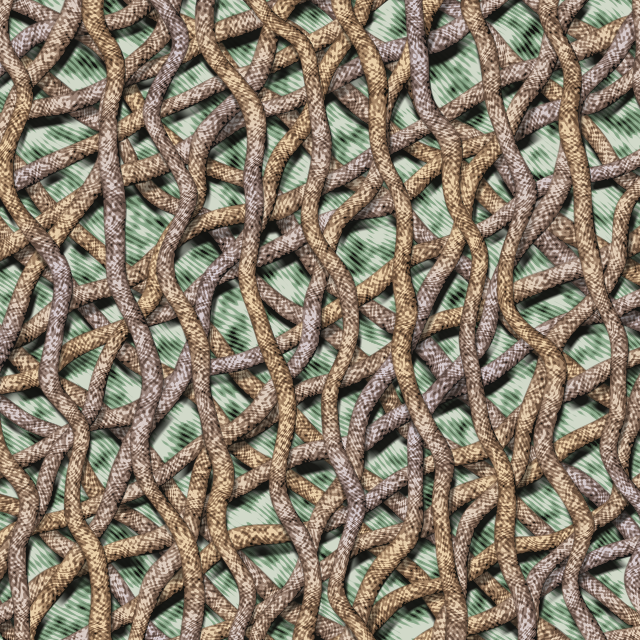
A three.js fragment shader for this pattern:

```glsl
varying vec2 vUv;

const float HALF_WIDTH = 0.0148;
const float EDGE_SOFT = 0.0016;
const float JITTER = 0.50;
const float WANDER_RATE = 5.5;
const float BEAD_RATE = 780.0;
const float BEAD_DEPTH = 0.24;
const float GRAIN_DEPTH = 0.46;
const float VEIN_RATE = 860.0;
const float VEIN_DEPTH = 0.17;
const float SHADOW_ON_FLOOR = 0.97;
const float SHADOW_ON_BARK = 0.50;
const vec2 SHADOW_SHIFT = vec2(-0.004, 0.016);
const vec2 LIGHT_DIR = vec2(-0.55, 0.83);

const vec3 INK = vec3(0.07, 0.07, 0.06);
const vec3 UMBER = vec3(0.39, 0.31, 0.25);
const vec3 TAN = vec3(0.61, 0.52, 0.44);
const vec3 CREAM = vec3(0.87, 0.82, 0.74);
const vec3 MOSS = vec3(0.31, 0.40, 0.30);
const vec3 SAGE = vec3(0.53, 0.65, 0.53);
const vec3 MIST = vec3(0.82, 0.85, 0.79);
const vec3 OCHRE_TINT = vec3(1.05, 0.99, 0.89);
const vec3 MAUVE_TINT = vec3(0.96, 0.97, 1.10);

float hash1(float n) {
  return fract(sin(n * 91.345) * 4375.85);
}

vec2 gradientAt(vec2 cell) {
  float a = 6.2832 * fract(sin(dot(cell, vec2(127.1, 311.7))) * 4375.85);
  return vec2(cos(a), sin(a));
}

float gradientNoise(vec2 p) {
  vec2 i = floor(p);
  vec2 f = p - i;
  vec2 w = f * f * f * (f * (f * 6.0 - 15.0) + 10.0);
  vec2 e = vec2(1.0, 0.0);
  float low = mix(dot(gradientAt(i), f), dot(gradientAt(i + e.xy), f - e.xy), w.x);
  float high = mix(dot(gradientAt(i + e.yx), f - e.yx), dot(gradientAt(i + e.xx), f - e.xx), w.x);
  return 1.4 * mix(low, high, w.y);
}

// Nearest wandering strand: signed offset, position along it, strand key.
vec3 nearestStrand(vec2 p, vec2 dir, float spacing, float wander, float seed) {
  float along = dot(p, dir);
  float across = dot(p, vec2(-dir.y, dir.x));
  float base = floor(across / spacing);
  vec3 best = vec3(1.0, along, 0.0);
  for (int k = -1; k <= 1; k++) {
    float id = base + float(k);
    float key = id * 7.37 + seed;
    float center = (id + 0.5 + JITTER * (hash1(key) - 0.5)) * spacing;
    center += wander * gradientNoise(vec2(along * WANDER_RATE + seed, key));
    float offset = across - center;
    if (abs(offset) < abs(best.x)) best = vec3(offset, along, key);
  }
  return best;
}

// Leafy floor with fine veins.
vec3 floorColor(vec2 p) {
  float patches = gradientNoise(p * vec2(26.0, 34.0)) + 0.5 * gradientNoise(p * 70.0 + 9.0);
  float bend = gradientNoise(p * 9.0 + 31.0);
  float veins = sin(dot(p, vec2(0.6, 0.8)) * VEIN_RATE + 14.0 * bend);
  float tone = 0.62 + 0.62 * patches + VEIN_DEPTH * veins;
  vec3 color = mix(INK, MOSS, smoothstep(0.0, 0.22, tone));
  color = mix(color, SAGE, smoothstep(0.25, 0.48, tone));
  return mix(color, MIST, smoothstep(0.54, 0.82, tone));
}

// Rounded, speckled bark.
vec3 barkColor(vec2 p, vec3 strand, vec2 dir) {
  float u = clamp(strand.x / HALF_WIDTH, -1.0, 1.0);
  float dome = sqrt(1.0 - u * u);
  float sideLight = u * dot(vec2(-dir.y, dir.x), LIGHT_DIR);
  float drift = gradientNoise(p * 32.0 + strand.z);
  float beads = sin(strand.y * BEAD_RATE + 9.0 * drift) * sin(strand.x * BEAD_RATE + 5.0 * drift);
  float grain = gradientNoise(p * 165.0);
  float tone = 0.02 + 0.60 * dome + 0.24 * sideLight + 0.24 * drift;
  tone += dome * (BEAD_DEPTH * beads + GRAIN_DEPTH * grain);
  vec3 color = mix(INK, UMBER, smoothstep(-0.05, 0.20, tone));
  color = mix(color, TAN, smoothstep(0.30, 0.52, tone));
  color = mix(color, CREAM, smoothstep(0.56, 0.82, tone));
  float hue = gradientNoise(vec2(strand.y * 4.0, strand.z + 3.7));
  return color * mix(OCHRE_TINT, MAUVE_TINT, smoothstep(-0.45, 0.65, hue));
}

// Lays strands and their shadow over the scene; alpha holds the bare floor.
vec4 layStrands(vec4 scene, vec2 p, float angle, float spacing, float wander, float seed) {
  vec2 dir = vec2(cos(angle), sin(angle));
  float shadowDist = abs(nearestStrand(p + SHADOW_SHIFT, dir, spacing, wander, seed).x);
  float shadow = 1.0 - smoothstep(HALF_WIDTH * 0.65, HALF_WIDTH * 1.10, shadowDist);
  shadow *= clamp(0.72 + 1.3 * gradientNoise(p * 24.0 + seed), 0.0, 1.0);
  scene.rgb = mix(scene.rgb, INK, shadow * mix(SHADOW_ON_BARK, SHADOW_ON_FLOOR, scene.a));
  vec3 strand = nearestStrand(p, dir, spacing, wander, seed);
  float cover = 1.0 - smoothstep(HALF_WIDTH - EDGE_SOFT, HALF_WIDTH + EDGE_SOFT, abs(strand.x));
  return mix(scene, vec4(barkColor(p, strand, dir), 0.0), cover);
}

void main() {
  vec2 p = vUv + 0.014 * vec2(gradientNoise(vUv * 8.0), gradientNoise(vUv * 8.0 + 17.0));
  vec4 scene = vec4(floorColor(vUv), 1.0);
  scene = layStrands(scene, p, -0.72, 0.105, 0.032, 11.3);
  scene = layStrands(scene, p, 0.46, 0.096, 0.028, 23.9);
  scene = layStrands(scene, p, 1.12, 0.135, 0.045, 37.1);
  scene = layStrands(scene, p, 1.72, 0.108, 0.062, 53.6);
  gl_FragColor = vec4(scene.rgb, 1.0);
}
```
